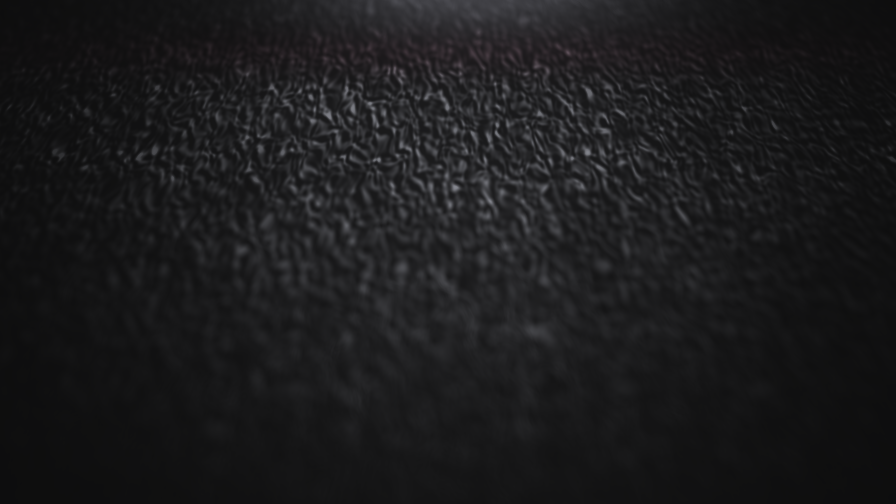
Give the GLSL for this texture, as a Shadertoy shader.

```glsl
// A dark, grained leather-like surface seen at a low angle under a soft far lamp.
// Gradient noise on a receding plane is lit by its slope, clumped, then averaged
// over a lens disc whose radius grows away from a sharp focus band.

const float HORIZON     = 2.0;               // height of the vanishing line
const vec2  GRAIN_FREQ  = vec2(88.0, 70.0);  // cells across and into the plane
const vec2  LIGHT_STEP  = vec2(0.36, 0.30);  // slope sampling offset
const float WARP        = 1.1;               // bends the grain direction
const float CLUMP_FREQ  = 0.42;              // clump size relative to the grain
const float CLUMP_DEPTH = 1.5;
const float FOCUS_Y     = 0.75;
const float FOCUS_DEPTH = 0.07;
const float BLUR_GROWTH = 0.032;
const int   LENS_TAPS   = 16;
const float GOLDEN_ANGLE = 2.39996;

const vec3  BASE_COLOR    = vec3(0.064, 0.064, 0.066);
const vec3  DIFFUSE_COLOR = vec3(0.040, 0.040, 0.043);
const vec3  SHEEN_COLOR   = vec3(0.262, 0.266, 0.282);
const vec3  LAMP_COLOR    = vec3(0.205, 0.205, 0.225);
const vec3  RED_TINT      = vec3(0.050, 0.010, 0.022);
const vec2  LAMP_POS      = vec2(0.53, 1.04);
const vec2  LAMP_SIZE     = vec2(0.18, 0.105);
const float SHEEN_WIDTH   = 0.34;
const float SPARKLE       = 0.25;

vec2 hashGradient(vec2 cell) {
    vec3 h = fract(vec3(cell.xyx) * vec3(0.1031, 0.1030, 0.0973));
    h += dot(h, h.yzx + 33.33);
    return fract((h.xx + h.yz) * h.zy) * 2.0 - 1.0;
}

float gradientNoise(vec2 p) {
    vec2 i = floor(p), f = fract(p);
    vec2 w = f * f * f * (f * (f * 6.0 - 15.0) + 10.0);
    vec2 e = vec2(1.0, 0.0);
    float a = dot(hashGradient(i), f);
    float b = dot(hashGradient(i + e.xy), f - e.xy);
    float c = dot(hashGradient(i + e.yx), f - e.yx);
    float d = dot(hashGradient(i + e.xx), f - e.xx);
    return mix(mix(a, b, w.x), mix(c, d, w.x), w.y);
}

float surfaceHeight(vec2 q) {
    mat2 turn = mat2(0.8, 0.6, -0.6, 0.8);
    return gradientNoise(q) + 0.55 * gradientNoise(turn * q * 1.6 + 19.0);
}

// Facet brightness at a screen point, measured in canvas heights
float grain(vec2 p) {
    float z = 1.0 / (HORIZON - p.y);
    vec2 q = vec2(p.x * z, log(z)) * GRAIN_FREQ + 120.0;
    vec2 bend = vec2(gradientNoise(q * 0.4), gradientNoise(q * 0.4 + 31.0));
    float clump = 1.0 + CLUMP_DEPTH * gradientNoise(q * CLUMP_FREQ + 57.0);
    q += WARP * bend;
    float slope = surfaceHeight(q) - surfaceHeight(q + LIGHT_STEP);
    return smoothstep(-0.34, 0.72, slope) * max(clump, 0.15);
}

// Grain averaged over a spiral of points on the lens disc
float focusedGrain(vec2 p, float radius) {
    float sum = 0.0;
    for (int k = 0; k < LENS_TAPS; k++) {
        float t = (float(k) + 0.5) / float(LENS_TAPS);
        float angle = float(k) * GOLDEN_ANGLE;
        sum += grain(p + radius * sqrt(t) * vec2(cos(angle), sin(angle)));
    }
    return sum / float(LENS_TAPS);
}

float bell(float x) { return exp(-x * x); }

void mainImage(out vec4 fragColor, in vec2 fragCoord) {
    vec2 uv = fragCoord / iResolution.xy;
    vec2 p = (fragCoord - 0.5 * vec2(iResolution.x, 0.0)) / iResolution.y;

    // Depth of field
    float defocus = max(abs(uv.y - FOCUS_Y) - FOCUS_DEPTH, 0.0);
    float facets = focusedGrain(p, 0.0024 + BLUR_GROWTH * defocus);

    // Broad sheen, strongest in the focus band and dim before the lamp
    float side = uv.x - 0.51;
    float rise = smoothstep(-0.2, 0.72, uv.y);
    float fall = 1.0 - 0.70 * smoothstep(0.77, 0.94, uv.y);
    float patches = 1.0 + 0.4 * gradientNoise(p * vec2(5.0, 7.0) + 7.0);
    float sheen = bell(side / SHEEN_WIDTH) * rise * fall * patches;

    // Sparse glints reach further to the sides
    float glints = pow(facets, 4.0) * bell(side / 0.46) * bell((uv.y - 0.74) / 0.17);

    // Lamp reflection and the faint red fringe below it
    vec2 lampOffset = (uv - LAMP_POS) / LAMP_SIZE;
    float lamp = exp(-dot(lampOffset, lampOffset));
    float fringe = bell((uv.y - 0.895) / 0.045) * bell(side / 0.36);

    vec3 color = BASE_COLOR * (0.72 + 0.28 * bell(side / 0.42));
    color += DIFFUSE_COLOR * sheen;
    color += SHEEN_COLOR * (sheen * facets + SPARKLE * min(glints, 1.0));
    color += LAMP_COLOR * lamp * (0.9 + 0.25 * facets);
    color += RED_TINT * fringe * (0.25 + facets);
    fragColor = vec4(color, 1.0);
}
```
